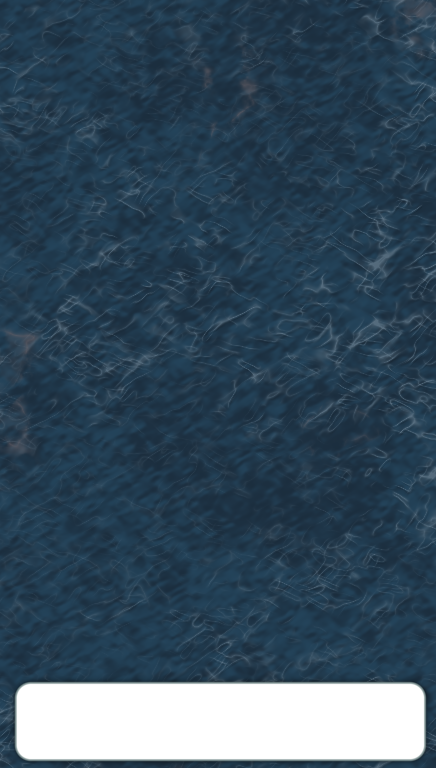
Reproduce this texture procedurally as a Shadertoy shader.

```glsl
// Crinkled navy leather paper with pale creases, rosy veins and a rounded white panel
#define NAVY vec3(0.112, 0.190, 0.258)
#define BLUE vec3(0.132, 0.250, 0.335)
#define CREASE_COLOR vec3(0.37, 0.46, 0.53)
#define VEIN_COLOR vec3(0.43, 0.39, 0.41)
#define RIM_COLOR vec3(0.50, 0.58, 0.58)
#define CREASE_SCALE vec2(34.0, 105.0)
#define CREASE_STRENGTH 0.72
#define VEIN_STRENGTH 0.60
#define PANEL_CENTER vec2(0.287, 0.0605)
#define PANEL_HALF vec2(0.2676, 0.0514)
#define PANEL_RADIUS 0.021

float hash(vec2 p) {
    return fract(sin(dot(p, vec2(127.1, 311.7))) * 43758.55);
}

float noise(vec2 p) {
    vec2 cell = floor(p), f = fract(p);
    f = f * f * (3.0 - 2.0 * f);
    float low = mix(hash(cell), hash(cell + vec2(1, 0)), f.x);
    float high = mix(hash(cell + vec2(0, 1)), hash(cell + vec2(1, 1)), f.x);
    return mix(low, high, f.y);
}

float fbm(vec2 p) {
    float sum = 0.0, weight = 0.5;
    for (int i = 0; i < 4; i++) {
        sum += weight * noise(p);
        p = mat2(1.6, 1.2, -1.2, 1.6) * p + 7.3;
        weight *= 0.5;
    }
    return sum / 0.9375;
}

vec2 rotate(vec2 p, float angle) {
    float c = cos(angle), s = sin(angle);
    return vec2(c * p.x + s * p.y, c * p.y - s * p.x);
}

float ridge(float n, float sharpness) {
    return pow(1.0 - abs(2.0 * n - 1.0), sharpness);
}

// Short, thin folds in several slanted directions
float creases(vec2 p) {
    float sum = 0.0;
    for (int i = 0; i < 4; i++) {
        float k = float(i);
        float angle = 0.55 - 1.05 * mod(k, 2.0) + 0.3 * floor(k / 2.0);
        vec2 q = rotate(p, angle) * CREASE_SCALE * (1.0 + 0.17 * k) + 31.7 * k;
        float line = ridge(noise(q), 7.0);
        float broken = smoothstep(0.50, 0.88, noise(rotate(p, angle) * vec2(38.0, 62.0) + 17.0 * k));
        sum += line * broken * (1.0 - 0.13 * k);
    }
    return sum;
}

// Sparse long veins, broken into ragged fibres
float veins(vec2 p) {
    vec2 bend = vec2(fbm(p * 13.0), fbm(p * 13.0 + 40.0)) - 0.5;
    float line = ridge(noise(p * 6.0 + bend * 1.6 + 3.0), 16.0);
    float area = smoothstep(0.50, 0.72, noise(p * 7.0 + 21.0));
    return line * area * smoothstep(0.35, 0.70, fbm(p * 55.0));
}

float roundedBox(vec2 p, vec2 halfSize, float radius) {
    vec2 q = abs(p) - halfSize + radius;
    return length(max(q, 0.0)) + min(max(q.x, q.y), 0.0) - radius;
}

void mainImage(out vec4 fragColor, in vec2 fragCoord) {
    float pixel = 1.0 / iResolution.y;
    vec2 p = fragCoord * pixel;
    vec2 warped = p + 0.012 * (vec2(fbm(p * 28.0), fbm(p * 28.0 + 9.0)) - 0.5);

    // Mottled ground with fine slanted grain
    float cloud = fbm(p * 9.0 + 5.0);
    float grain = noise(rotate(warped, 0.5) * vec2(75.0, 190.0));
    float cross = noise(rotate(warped, -0.6) * vec2(60.0, 150.0));
    float tone = 0.46 + 0.9 * (cloud - 0.5) + 0.55 * (grain - 0.5) + 0.45 * (cross - 0.5);
    vec3 color = mix(NAVY, BLUE, smoothstep(0.1, 0.9, tone));
    color *= 0.94 + 0.12 * grain;

    // Light creases gather in patches, each with a dark lower side
    float patches = mix(0.35, 1.15, smoothstep(0.36, 0.64, fbm(p * 5.5 + 12.0)));
    float fold = creases(warped) * patches;
    float shade = creases(warped + vec2(-0.001, 0.0025)) * patches;
    color *= 1.0 - 0.16 * min(shade, 1.0);
    color = mix(color, CREASE_COLOR, min(fold * CREASE_STRENGTH, 0.85));
    color = mix(color, VEIN_COLOR, VEIN_STRENGTH * veins(p));

    // White panel with soft shadow and thin rim
    float d = roundedBox(p - PANEL_CENTER, PANEL_HALF, PANEL_RADIUS);
    color *= 1.0 - 0.45 * exp(-max(d, 0.0) * 320.0);
    color = mix(color, RIM_COLOR, smoothstep(pixel, -pixel, d));
    color = mix(color, vec3(1.0), smoothstep(pixel, -pixel, d + 0.0022));

    fragColor = vec4(color, 1.0);
}
```
